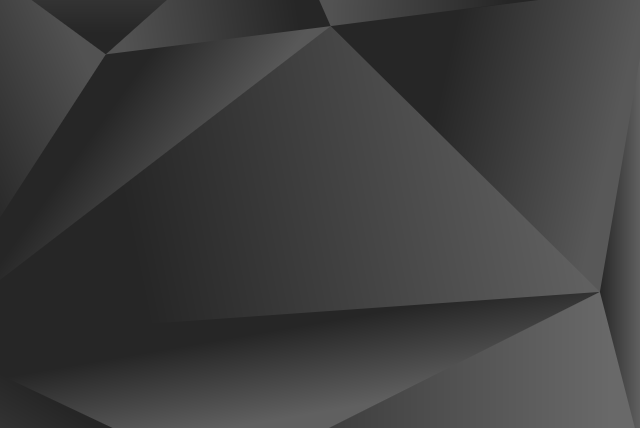
This background is drawn by a Shadertoy shader. Its source:

```glsl
#define ASPECT 1.5
#define DARK 0.149
#define DIM 0.20
#define SOFT 0.32
#define MID 0.345
#define LIGHT 0.375
#define BRIGHT 0.41

// Shared corners of the facets, in units of the canvas height
const vec2 LEFT_PEAK = vec2(0.248, 0.873);
const vec2 TOP_PEAK = vec2(0.775, 0.939);
const vec2 RIGHT_PEAK = vec2(1.406, 0.318);

// Signed distance to the line a-b, positive on its left
float leftOf(vec2 p, vec2 a, vec2 b) {
    vec2 d = normalize(b - a), q = p - a;
    return d.x * q.y - d.y * q.x;
}

// Linear grey gradient held constant beyond its ends
float ramp(vec2 p, vec2 a, vec2 b, float start, float end) {
    vec2 d = b - a;
    return mix(start, end, clamp(dot(p - a, d) / dot(d, d), 0.0, 1.0));
}

// Lays a facet over the grey below with a smooth edge
void paint(inout float grey, float dist, float shade) {
    grey = mix(grey, shade, clamp(0.5 + dist * iResolution.y, 0.0, 1.0));
}

void mainImage(out vec4 fragColor, in vec2 fragCoord) {
    vec2 p = fragCoord / iResolution.xy * vec2(ASPECT, 1.0);

    // Large central facet
    float grey = ramp(p, vec2(0.293, 0.512), vec2(1.291, 0.716), DARK, LIGHT);

    // Lower band and bottom corners
    paint(grey, leftOf(p, RIGHT_PEAK, vec2(0.0, 0.219)),
          ramp(p, vec2(0.195, 0.150), vec2(0.230, -0.052), DARK, LIGHT));
    paint(grey, leftOf(p, vec2(0.264, 0.0), vec2(0.020, 0.115)),
          ramp(p, vec2(0.137, 0.053), vec2(0.080, -0.045), DARK, DIM));
    paint(grey, leftOf(p, RIGHT_PEAK, vec2(0.771, 0.0)),
          ramp(p, vec2(0.600, 0.0), vec2(1.426, 0.0), DIM, BRIGHT));

    // Upper right facet and the sliver at the right border
    paint(grey, leftOf(p, RIGHT_PEAK, TOP_PEAK) * -1.0,
          ramp(p, vec2(1.055, 0.883), vec2(1.462, 0.791), DARK, MID));
    paint(grey, min(leftOf(p, vec2(1.5, 0.865), RIGHT_PEAK),
                    leftOf(p, RIGHT_PEAK, vec2(1.488, 0.0))),
          ramp(p, vec2(1.405, 0.3), vec2(1.5, 0.3), DARK, LIGHT));

    // Diagonal band on the left
    paint(grey, leftOf(p, vec2(0.0, 0.346), TOP_PEAK),
          ramp(p, vec2(0.299, 0.799), vec2(0.513, 0.644), DARK, MID));

    // Strips along the top border
    paint(grey, leftOf(p, LEFT_PEAK, TOP_PEAK),
          ramp(p, vec2(0.293, 0.900), vec2(0.700, 0.960), SOFT, DARK));
    paint(grey, min(leftOf(p, TOP_PEAK, vec2(1.25, 1.0)),
                    leftOf(p, vec2(0.748, 1.0), TOP_PEAK)),
          ramp(p, vec2(0.780, 0.980), vec2(1.190, 0.960), SOFT, DARK));
    paint(grey, leftOf(p, LEFT_PEAK, vec2(0.391, 1.0)),
          ramp(p, vec2(0.230, 0.922), vec2(0.230, 1.0), DARK, DIM));

    // Upper left corner
    paint(grey, min(leftOf(p, vec2(0.0, 0.492), LEFT_PEAK),
                    leftOf(p, LEFT_PEAK, vec2(0.074, 1.0))),
          ramp(p, vec2(-0.03, 0.487), vec2(0.296, 0.628), DARK, SOFT));

    fragColor = vec4(vec3(grey), 1.0);
}
```
